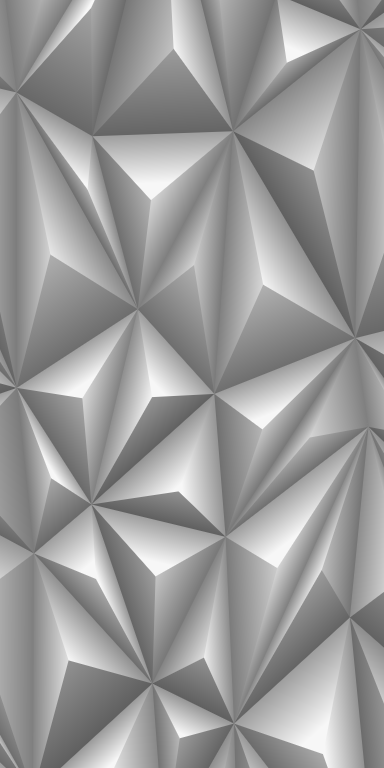
Reproduce this background procedurally as a Shadertoy shader.

```glsl
vec2 hash2(vec2 p) {
    vec3 q = fract(p.xyx * vec3(0.1031, 0.1030, 0.0973) + 0.37);
    q += dot(q, q.yzx + 33.33);
    return fract((q.xx + q.yz) * q.zy);
}

float cross2(vec2 a, vec2 b) {
    return a.x * b.y - a.y * b.x;
}

float signedArea(vec2 a, vec2 b, vec2 c) {
    return cross2(b - a, c - a);
}

// Signed distance to the line a-b, positive on its left
float edgeDistance(vec2 p, vec2 a, vec2 b) {
    return cross2(b - a, p - a) / length(b - a);
}

// Jittered mesh corner; every other column is shifted upwards
vec2 meshCorner(vec2 id) {
    vec2 jitter = vec2(0.62, 0.74) * (hash2(id + 23.0) - 0.5);
    float stagger = 0.42 * mod(id.x, 2.0);
    return (id + jitter + vec2(0.0, stagger)) * vec2(0.33, 0.53);
}

// One sloped face: tone times coverage, and coverage
vec2 facet(vec2 p, vec2 a, vec2 b, vec2 apex, float variation) {
    float rim = edgeDistance(p, a, b);
    float inside = min(rim, min(edgeDistance(p, b, apex), edgeDistance(p, apex, a)));
    float coverage = clamp(inside * iResolution.x + 0.5, 0.0, 1.0);

    vec2 along = normalize(b - a);
    vec2 outward = vec2(along.y, -along.x);
    float lit = 0.5 + 0.55 * dot(outward, vec2(0.12, 0.99)) + 0.5 * (variation - 0.5);
    lit = clamp(lit, 0.0, 1.0);
    float rise = clamp(rim / edgeDistance(apex, a, b), 0.0, 1.0);
    float tone = mix(mix(0.375, 0.62, lit), mix(0.57, 1.09, lit), rise);
    return vec2(min(tone, 0.97), 1.0) * coverage;
}

// Triangle raised into a three-sided pyramid
vec2 pyramid(vec2 p, vec2 a, vec2 b, vec2 c, vec2 seed) {
    if (signedArea(a, b, c) <= 0.0) return vec2(0.0);
    vec2 r = hash2(seed);
    vec3 weight = 0.7 + 0.6 * vec3(r, fract(r.x + 3.7 * r.y));
    vec2 apex = (a * weight.x + b * weight.y + c * weight.z) / dot(weight, vec3(1.0));
    return facet(p, a, b, apex, r.x)
         + facet(p, b, c, apex, r.y)
         + facet(p, c, a, apex, fract(r.x + r.y));
}

void mainImage(out vec4 fragColor, in vec2 fragCoord) {
    vec2 p = fragCoord / iResolution.x;
    vec2 home = floor(p / vec2(0.33, 0.53));
    vec2 sum = vec2(0.0);

    for (int y = -2; y <= 1; y++)
    for (int x = -1; x <= 1; x++) {
        vec2 id = home + vec2(x, y);
        vec2 a = meshCorner(id);
        vec2 b = meshCorner(id + vec2(1.0, 0.0));
        vec2 c = meshCorner(id + vec2(1.0, 1.0));
        vec2 d = meshCorner(id + vec2(0.0, 1.0));

        // Random diagonal, limited to those lying inside the quad
        float fitAC = min(signedArea(a, b, c), signedArea(a, c, d));
        float fitBD = min(signedArea(b, c, d), signedArea(b, d, a));
        float bias = mix(0.2, 0.7, hash2(id + 87.0).x);
        if (fitAC * bias > fitBD * (1.0 - bias)) {
            sum += pyramid(p, a, b, c, id + 13.0) + pyramid(p, a, c, d, id + 59.0);
        } else {
            sum += pyramid(p, b, c, d, id + 13.0) + pyramid(p, b, d, a, id + 59.0);
        }
    }

    float tone = sum.x / max(sum.y, 0.0001);
    fragColor = vec4(vec3(tone), 1.0);
}
```
